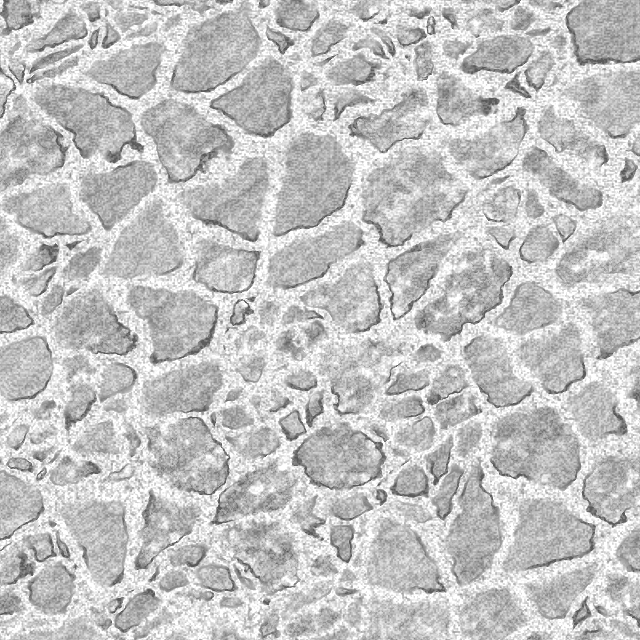
Reproduce this texture map procedurally as a WebGL 2 fragment shader.

```glsl
#version 300 es
precision highp float;
// Rubble stone wall in grey: warped Voronoi cells form the stones, some of them
// broken into smaller pieces, set in pale speckled mortar. Layered value noise
// gives the slanted streaks, the grain and the broken dark cracks on the rims.

uniform vec2 u_resolution;
out vec4 fragColor;

const vec2 STONE_COUNT = vec2(7.6, 9.2);   // stones across the canvas
const float SLANT = 0.42;                  // tilt of the stone layout, radians
const float STREAK_SLANT = 0.65;           // tilt of the surface streaks
const float JITTER = 0.78;
const float PIECE_SCALE = 2.1;             // pieces per side of a broken stone
const float BROKEN_SHARE = 0.27;
const float GAP_MIN = 0.055;               // half mortar width, in stone units
const float GAP_MAX = 0.115;
const float CORNER_ROUNDING = 0.13;
const float EDGE_BLUR = 0.028;
const float GRAIN_COUNT = 400.0;           // grains across the canvas
const float STONE_TONE = 0.715;
const float MORTAR_TONE = 0.935;
const float CRACK_TONE = 0.30;

struct Stone {
    float edge;    // rounded distance to the cell border
    vec2 id;
    vec2 offset;   // position relative to the cell centre
};

float hash(vec2 p) {
    return fract(sin(dot(p, vec2(127.1, 311.7))) * 43758.5453);
}

vec2 hash2(vec2 p) {
    return vec2(hash(p), hash(p + vec2(37.3, 17.9)));
}

float noise(vec2 p) {
    vec2 i = floor(p), f = fract(p);
    f = f * f * (3.0 - 2.0 * f);
    float low = mix(hash(i), hash(i + vec2(1, 0)), f.x);
    float high = mix(hash(i + vec2(0, 1)), hash(i + vec2(1, 1)), f.x);
    return mix(low, high, f.y);
}

float fbm(vec2 p) {
    float sum = 0.0, amplitude = 0.533;
    for (int i = 0; i < 4; i++) {
        sum += amplitude * noise(p);
        p = mat2(1.6, 1.2, -1.2, 1.6) * p + 5.3;
        amplitude *= 0.5;
    }
    return sum;
}

mat2 rotation(float angle) {
    float c = cos(angle), s = sin(angle);
    return mat2(c, -s, s, c);
}

float smoothMin(float a, float b, float k) {
    float h = max(k - abs(a - b), 0.0) / k;
    return min(a, b) - 0.25 * h * h * k;
}

vec2 cellCentre(vec2 id) {
    return id + 0.5 + JITTER * (hash2(id) - 0.5);
}

Stone findStone(vec2 p) {
    Stone s = Stone(1.0, vec2(0), vec2(0));
    float nearest = 1e3;
    for (int k = 0; k < 9; k++) {
        vec2 id = floor(p) + vec2(k % 3 - 1, k / 3 - 1);
        vec2 d = p - cellCentre(id);
        if (dot(d, d) < nearest) {
            nearest = dot(d, d);
            s.id = id;
            s.offset = d;
        }
    }
    // Distance to the bisectors with all neighbours
    for (int k = 0; k < 25; k++) {
        if (k == 12) continue;
        vec2 other = p - cellCentre(s.id + vec2(k % 5 - 2, k / 5 - 2));
        float d = dot(0.5 * (s.offset + other), normalize(s.offset - other));
        s.edge = smoothMin(s.edge, abs(d), CORNER_ROUNDING);
    }
    return s;
}

void main() {
    vec2 uv = gl_FragCoord.xy / u_resolution;

    // Layout with bent and roughened outlines
    vec2 p = rotation(SLANT) * uv * STONE_COUNT + 20.0;
    vec2 bend = vec2(noise(p * 1.3), noise(p * 1.3 + 40.0)) - 0.5;
    vec2 chip = vec2(fbm(p * 5.0), fbm(p * 5.0 + 70.0)) - 0.5;
    p += 0.42 * bend + 0.16 * chip;

    Stone stone = findStone(p);
    float gapScale = 1.0;
    if (hash(stone.id + 3.7) < BROKEN_SHARE) {
        Stone piece = findStone(p * PIECE_SCALE + 60.0);
        piece.edge = min(stone.edge, piece.edge / PIECE_SCALE);
        stone = piece;
        gapScale = 0.6;
    }
    float roughness = hash(stone.id + 8.1);
    float gap = gapScale * mix(GAP_MIN, GAP_MAX, hash(stone.id + 5.5));

    // Shared noise layers
    vec2 along = rotation(STREAK_SLANT) * uv;
    float streak = fbm(along * vec2(28.0, 62.0) + 11.0 * stone.id) - 0.5;
    float mottle = fbm(uv * 55.0 + 7.0 * stone.id) - 0.5;
    float grain = noise(uv * GRAIN_COUNT) - 0.5;
    float fineStreak = noise(along * GRAIN_COUNT * vec2(0.25, 0.6)) - 0.5;

    // Stone face: smooth to strongly wrinkled
    float face = STONE_TONE + 0.07 * (hash(stone.id + 1.9) - 0.5);
    face += mix(0.16, 0.50, roughness) * streak + 0.26 * grain + 0.10 * fineStreak;
    float wrinkle = 1.0 - smoothstep(0.0, 0.035, abs(mottle));
    face -= 0.13 * roughness * wrinkle;
    face += 0.22 * roughness * smoothstep(0.08, 0.22, mottle);

    // Mortar: pale with grey specks
    float speck = smoothstep(0.55, 0.9, noise(uv * GRAIN_COUNT * 0.6 + 90.0));
    float mortar = MORTAR_TONE + 0.36 * grain + 0.25 * mottle - 0.17 * speck;

    // Worn outline, then dark cracks, strongest below each stone
    float rim = stone.edge - gap + mix(0.05, 0.22, roughness) * mottle;
    float tone = mix(mortar, face, smoothstep(-EDGE_BLUR, EDGE_BLUR, rim));
    float crack = 1.0 - smoothstep(0.008, 0.034, abs(rim - 0.008));
    float broken = noise(uv * 26.0 + 31.0) - 0.45 * stone.offset.y;
    crack *= smoothstep(0.42, 0.82, broken) * (0.75 + grain);
    tone = mix(tone, CRACK_TONE, clamp(crack, 0.0, 0.9));

    fragColor = vec4(vec3(clamp(tone, 0.0, 1.0)), 1.0);
}
```
